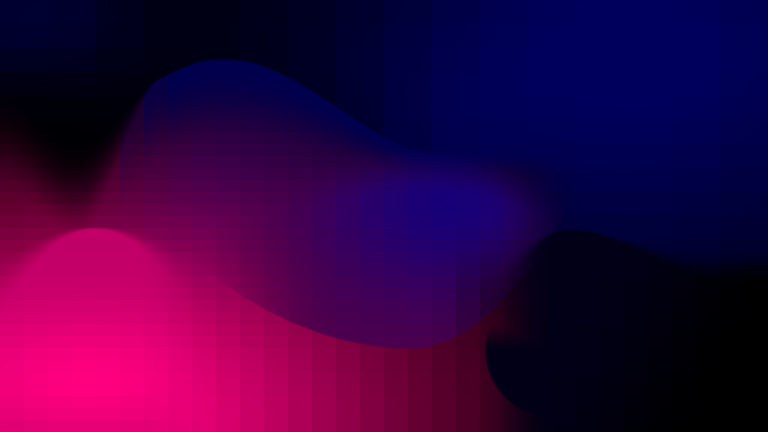
Give the GLSL for this background, as a Shadertoy shader.

```glsl
// Overlapping waves of navy, violet and hot pink light on near black.
// Curved height functions cut crisp or soft masks; glows fill each layer,
// sampled on a mostly stepped grid to give the faint tiled tint.

const vec3 NAVY = vec3(0.0, 0.0, 0.36);
const vec3 MIDNIGHT = vec3(0.005, 0.0, 0.085);
const vec3 HOT_PINK = vec3(1.0, 0.0, 0.5);
const vec3 ROSE = vec3(0.75, 0.0, 0.40);
const vec3 PLUM = vec3(0.31, 0.0, 0.29);
const vec3 INDIGO = vec3(0.09, 0.0, 0.47);

// Smooth ramp from 0 at a to 1 at b; a may exceed b.
float ramp(float a, float b, float x) {
    float t = clamp((x - a) / (b - a), 0.0, 1.0);
    return t * t * (3.0 - 2.0 * t);
}

// Coverage of the positive side of a signed depth.
float cover(float depth, float softness) {
    return ramp(-softness, softness, depth);
}

// Elliptical Gaussian light.
float glow(vec2 p, vec2 center, vec2 size) {
    vec2 d = (p - center) / size;
    return exp(-dot(d, d));
}

// Pull a position part of the way to the centre of its grid cell.
vec2 facet(vec2 p, vec2 cell, float amount) {
    return mix(p, (floor(p / cell) + 0.5) * cell, amount);
}

// Parabola with a separate bend on each side of its peak.
float arch(float x, vec2 peak, float leftBend, float rightBend) {
    float d = x - peak.x;
    return peak.y - (d < 0.0 ? leftBend : rightBend) * d * d;
}

// Crest line of the large rear wave.
float crest(float x) {
    return 0.68 - 0.12 * ramp(0.0, 0.17, x)
         + 0.242 * ramp(0.18, 0.375, x) + 0.06 * ramp(0.30, 0.50, x)
         - 0.222 * ramp(0.53, 1.03, x) + 0.02 * ramp(1.02, 1.22, x);
}

vec3 backdrop(vec2 q) {
    float light = glow(q, vec2(1.46, 0.84), vec2(0.70, 0.55))
                + 0.18 * glow(q, vec2(1.03, 0.66), vec2(0.20))
                + 0.45 * glow(q, vec2(0.08, 0.96), vec2(0.22, 0.14))
                + 0.07 * ramp(0.65, 0.9, q.y);
    return NAVY * min(light, 1.0);
}

// Pink wash that cools to navy just under the left part of the crest.
vec3 washColor(vec2 q, float depth) {
    float pink = glow(q, vec2(0.20, 0.03), vec2(0.80, 0.52));
    float cool = 0.17 * ramp(0.2, 0.65, q.y) * ramp(0.1, 0.55, q.x);
    vec3 wash = HOT_PINK * pink + vec3(0.0, 0.0, cool);
    float reach = mix(0.19, 0.08, ramp(0.55, 0.95, q.x));
    float rim = ramp(reach, 0.0, depth) * ramp(0.25, 0.42, q.x);
    return mix(wash, NAVY * 0.85, rim);
}

void mainImage(out vec4 fragColor, in vec2 fragCoord) {
    vec2 p = fragCoord / iResolution.y;
    p.x *= (16.0 / 9.0) * iResolution.y / iResolution.x;
    vec2 q = facet(p, vec2(1.0 / 18.0, 1.0 / 36.0), 0.85);
    float crisp = 0.004;

    vec3 color = backdrop(facet(p, vec2(1.0 / 9.0, 1.0 / 18.0), 0.7));

    // Rear wave, blurred at both ends
    float depth = crest(p.x) - p.y;
    float blur = mix(0.12, crisp, ramp(0.18, 0.37, p.x))
               + 0.04 * ramp(1.0, 1.2, p.x);
    float wave = cover(depth, blur) * ramp(1.36, 1.14, p.x);
    color = mix(color, washColor(q, depth), wave);

    // Pink lobe at the left
    float side = p.x - 0.22;
    float lobe = cover(arch(p.x, vec2(0.22, 0.472), 3.0, 2.6) - p.y,
                       crisp + 1.6 * side * side);
    lobe *= ramp(0.52, 0.30, p.x);
    float core = glow(q, vec2(0.20, 0.12), vec2(0.36, 0.16));
    color = mix(color, mix(ROSE, HOT_PINK, core), lobe);

    // Violet bowl: crisp underside, soft top
    float bowl = cover(p.y + arch(p.x, vec2(0.95, -0.194), 0.8, 2.4), crisp);
    bowl *= cover(arch(p.x, vec2(0.99, 0.61), 0.65, 1.0) - p.y, 0.06);
    bowl *= ramp(0.42, 0.80, p.x) * ramp(1.34, 1.12, p.x);
    float blueLight = glow(q, vec2(1.05, 0.53), vec2(0.31, 0.22));
    vec3 violet = mix(PLUM, INDIGO, blueLight);
    violet *= mix(1.0, 0.55, ramp(0.98, 1.18, q.x) * ramp(0.5, 0.3, q.y));
    color = mix(color, violet, bowl);

    // Dark hill at the right with a rounded lower lobe
    float hillTop = p.x < 1.32 ? arch(p.x, vec2(1.32, 0.468), 5.0, 0.0)
                               : 0.468 - 0.085 * ramp(1.32, 1.65, p.x);
    float hillBlur = crisp + 0.04 * ramp(1.4, 1.7, p.x)
                   + 0.05 * ramp(1.28, 1.16, p.x);
    float hill = cover(hillTop - p.y, hillBlur) * ramp(1.10, 1.31, p.x);
    vec2 fromLobe = (p - vec2(1.30, 0.19)) / vec2(0.176, 0.165);
    float lowerLobe = cover(1.0 - length(fromLobe), 0.03);
    lowerLobe *= ramp(0.27, 0.18, p.y);
    vec3 shade = MIDNIGHT * ramp(1.78, 1.36, q.x + 0.5 * (0.3 - q.y));
    color = mix(color, shade, max(hill, lowerLobe));

    fragColor = vec4(color, 1.0);
}
```
